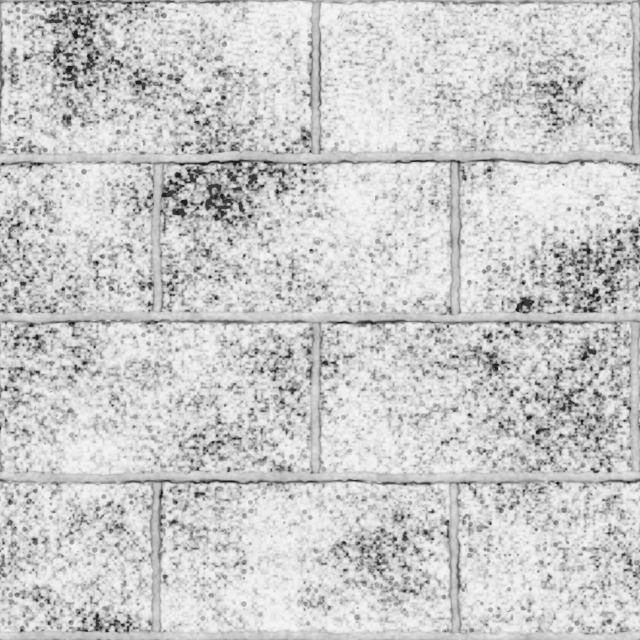
Write a Shadertoy shader that draws this texture.

```glsl
// Whitewashed concrete block wall in running bond, with pitted grain, grey stains and rounded mortar.
#define ROWS 4.0          // courses up the canvas, two blocks in each
#define BED_HALF 0.0075   // half height of the level joints
#define HEAD_HALF 0.0068  // half width of the upright joints
#define WOBBLE 0.006      // waviness of the joints
#define PAINT 0.97        // brightest block tone
#define MORTAR 0.79       // middle mortar tone
#define GRAIN 0.80        // strength of the fine speckle
#define STAIN 0.58        // strength of the broad patches
#define PIT_CELLS 96.0    // grid for the round pits
#define PIT_DEPTH 0.34    // darkness of the pits

float hash(vec2 p) {
    return fract(sin(dot(p, vec2(127.1, 311.7))) * 43758.5);
}

// Value noise with n cells across the canvas, wrapping at its edges
float noise(vec2 uv, float n) {
    vec2 p = uv * n, i = floor(p), f = fract(p);
    f = f * f * (3.0 - 2.0 * f);
    vec2 a = mod(i, n), b = mod(i + 1.0, n);
    float seed = n * 0.37;
    return mix(mix(hash(a + seed), hash(vec2(b.x, a.y) + seed), f.x),
               mix(hash(vec2(a.x, b.y) + seed), hash(b + seed), f.x), f.y);
}

// Signed offset to the nearest whole number
float wrapOffset(float d) {
    return fract(d + 0.5) - 0.5;
}

// Sparse round pits, denser where the block is stained
float pits(vec2 uv, float stain, float px) {
    vec2 p = uv * PIT_CELLS, cell = floor(p);
    float soft = max(0.12, px * PIT_CELLS), cover = 0.0;
    for (int y = -1; y <= 1; y++)
    for (int x = -1; x <= 1; x++) {
        vec2 c = cell + vec2(x, y), id = mod(c, PIT_CELLS);
        vec2 centre = c + 0.2 + 0.6 * vec2(hash(id + 3.1), hash(id + 8.7));
        float radius = mix(0.15, 0.42, hash(id + 5.3));
        float present = step(0.86 - 0.06 * stain, hash(id + 1.9));
        float dot1 = 1.0 - smoothstep(radius - soft, radius + soft, length(p - centre));
        cover = max(cover, present * dot1);
    }
    return cover;
}

// Thin soft line around distance zero
float crevice(float d, float width) {
    return exp(-d * d / (width * width));
}

void mainImage(out vec4 fragColor, in vec2 fragCoord) {
    vec2 uv = fragCoord / iResolution.xy;
    float px = 1.0 / min(iResolution.x, iResolution.y);

    // Wavy, slightly ragged joint lines
    float ragged = (noise(uv, 130.0) - 0.5) * 0.004;
    vec2 bend = WOBBLE * (vec2(noise(uv, 11.0), noise(uv, 13.0)) - 0.5);
    bend += 0.4 * WOBBLE * (vec2(noise(uv, 37.0), noise(uv, 41.0)) - 0.5);
    vec2 q = uv + bend;

    // Courses, with a shifted and slightly uneven bond on every other one
    float course = (q.y - 0.004) * ROWS;
    float row = mod(floor(course), ROWS);
    float odd = mod(row, 2.0);
    float dy = wrapOffset(course) / ROWS;
    float start = mix(0.245, 0.494, odd);
    float span = mix(0.466, 0.5, odd);
    float d1 = wrapOffset(q.x - start), d2 = wrapOffset(q.x - start - span);
    float dx = abs(d1) < abs(d2) ? d1 : d2;
    float block = hash(vec2(row + 2.0, step(span, fract(q.x - start))));

    // Normalised grain and stain fields
    float grain = 0.45 * noise(uv, 210.0) + 0.35 * noise(uv, 120.0) + 0.2 * noise(uv, 330.0);
    float stain = 0.5 * noise(uv, 7.0) + 0.3 * noise(uv, 16.0) + 0.2 * noise(uv, 33.0);
    grain = (grain - 0.5) / 0.13;
    stain = (stain - 0.5) / 0.132 + 0.5 * (block - 0.5);

    // Painted block face: mostly pale, with a long dark tail
    float dirt = min(GRAIN * grain + STAIN * stain, 2.6);
    float tone = PAINT - 0.115 * exp(0.72 * dirt);
    tone -= PIT_DEPTH * pits(uv, stain, px) * (0.5 + 0.5 * block);

    // Rounded mortar, lit from above
    float bedEdge = abs(dy) - BED_HALF + ragged;
    float headEdge = abs(dx) - HEAD_HALF + ragged;
    float soft = max(0.0014, px * 0.8);
    float bed = 1.0 - smoothstep(-soft, soft, bedEdge);
    float head = 1.0 - smoothstep(-soft, soft, headEdge);
    float wear = 0.022 * grain + 0.1 * (noise(uv, 23.0) - 0.5);
    float headTone = MORTAR - 0.07 * pow(abs(dx) / HEAD_HALF, 2.0) - wear;
    float bedTone = MORTAR + 0.06 * dy / BED_HALF - wear;
    tone = mix(tone, headTone, head);
    tone = mix(tone, bedTone, bed);

    // Broken shadow lines beside the joints, deepest under the beds
    float line = max(0.0024, px);
    float gap = smoothstep(0.3, 0.85, 0.6 * noise(uv, 9.0) + 0.4 * noise(uv, 45.0));
    float under = crevice(dy + BED_HALF + ragged, line) * (0.14 + 0.5 * gap);
    float over = crevice(dy - BED_HALF + ragged, line) * 0.08;
    float side = crevice(headEdge, line) * (0.08 + 0.3 * gap) * (dx > 0.0 ? 1.0 : 0.65);
    tone -= under + over + side * (1.0 - bed);

    fragColor = vec4(vec3(clamp(tone, 0.12, 0.97)), 1.0);
}
```
